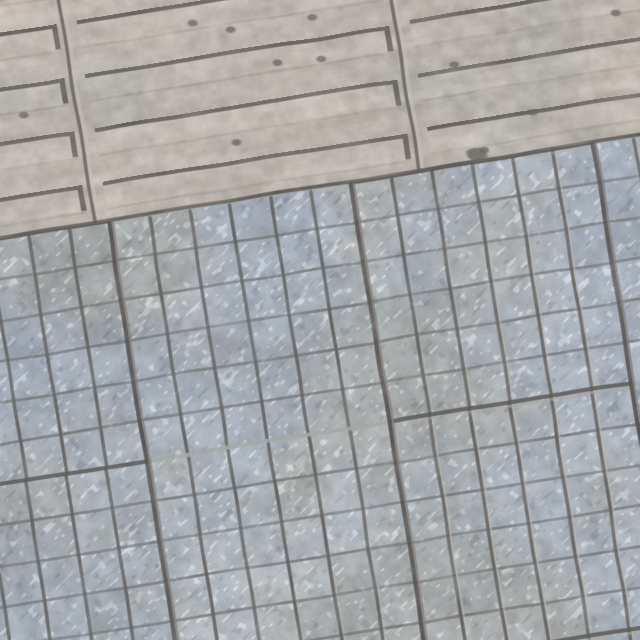
A three.js fragment shader for this texture:

```glsl
// Tilted pavement: beige ribbed guide slabs above blue-grey tiles of 6 by 6 studs.
// Both are repeats in one rotated frame; grooves are soft distance bands, and
// hashed value noise adds flecks, stains, pits and worn or dusty joints.
varying vec2 vUv;

float hash(vec2 p) {
  vec3 h = fract(vec3(p.xyx) * 0.1031);
  h += dot(h, h.yzx + 33.33);
  return fract((h.x + h.y) * h.z);
}

float noise(vec2 p) {
  vec2 i = floor(p), f = fract(p);
  f = f * f * (3.0 - 2.0 * f);
  return mix(mix(hash(i), hash(i + vec2(1, 0)), f.x),
             mix(hash(i + vec2(0, 1)), hash(i + vec2(1, 1)), f.x), f.y);
}

float fbm(vec2 p) {
  float sum = 0.0, amp = 0.5;
  for (int i = 0; i < 4; i++) {
    sum += amp * noise(p);
    p = p * 2.03 + 17.3;
    amp *= 0.5;
  }
  return sum / 0.9375;
}

// Soft line of the given half width around d = 0
float band(float d, float halfWidth) {
  return 1.0 - smoothstep(halfWidth - 0.0016, halfWidth + 0.0016, abs(d));
}

// Signed distance to the nearest whole number
float toLine(float x) { return fract(x + 0.5) - 0.5; }

vec3 studTiles(vec2 b, vec2 p) {
  vec2 q = (b - vec2(0.1126, 0.367)) / vec2(0.3835, 0.380);
  vec2 id = floor(q), stud = floor(q * 6.0);
  float wear = fbm(p * 22.0);

  // Stone body: tone per tile and stud, cool patches, slanted flecks
  vec3 col = mix(vec3(0.655, 0.668, 0.668), vec3(0.655, 0.69, 0.73),
                 smoothstep(0.3, 0.7, fbm(p * 5.0 + 3.0) + 0.15 - 0.25 * p.y));
  col += 0.035 * (hash(stud + 40.0) - 0.5) + 0.03 * (hash(id + 9.0) - 0.5);
  col += 0.14 * (fbm(p * 55.0) - 0.5) + 0.09 * (fbm(p * 9.0) - 0.5);
  vec2 slant = vec2((p.x - p.y) * 65.0, (p.x + p.y) * 125.0);
  col += 0.12 * smoothstep(0.68, 0.95, noise(slant));
  col -= 0.06 * smoothstep(0.72, 0.95, noise(slant.yx * 0.8 + 50.0));

  // Grooves between studs, shifted a little in each tile
  vec2 shift = 0.05 * (vec2(hash(id + 21.0), hash(id + 63.0)) - 0.5);
  vec2 inner = step(0.06, fract(q)) * step(fract(q), vec2(0.94));
  vec2 d = vec2(toLine(q.x * 6.0 + shift.x), toLine(q.y * 6.0 + shift.y)) * 0.0637;
  float dust = smoothstep(1.2, 2.2, q.x + 0.6 * q.y);
  float across = band(d.y, 0.0022) * inner.y;
  float down = band(d.x, 0.0027) * inner.x;
  col = mix(col, vec3(0.46, 0.46, 0.46), across * (0.35 + 0.7 * wear));
  col = mix(col, vec3(0.73, 0.71, 0.68), band(d.x - 0.004, 0.0018) * inner.x * dust * 0.65);
  col = mix(col, vec3(0.40, 0.395, 0.39), down * (0.6 + 0.5 * wear));

  // Joints between tiles: dark beside a dusty seam, every other bed joint filled pale
  vec2 joint = vec2(toLine(q.x) * 0.3835, toLine(q.y) * 0.380);
  float open = mod(id.x, 2.0);
  float bed = band(joint.y, 0.0033);
  col = mix(col, mix(vec3(0.65, 0.66, 0.64), vec3(0.36, 0.355, 0.35), open), bed * 0.85);
  col = mix(col, vec3(0.68, 0.66, 0.63), band(joint.y - 0.006, 0.002) * open * dust * 0.6);
  col = mix(col, vec3(0.52, 0.50, 0.48), band(joint.x - 0.0045, 0.0025) * 0.8);
  col = mix(col, vec3(0.34, 0.33, 0.325), band(joint.x, 0.0032) * (0.6 + 0.5 * wear));
  return col;
}

vec3 ribbedSlabs(vec2 b, vec2 p) {
  float slab = (b.x - 0.0911) / 0.513;
  float u = fract(slab) * 0.513;
  float v = mod(b.y - 0.0508 + 0.005 * max(floor(slab), 0.0), 0.0849);
  float wear = fbm(b * vec2(18.0, 40.0));

  // Dusty body with warm stains and grain drawn out along the ribs
  vec3 col = mix(vec3(0.69, 0.68, 0.66), vec3(0.765, 0.725, 0.69), fbm(p * 6.0 + 8.0));
  col += 0.13 * (fbm(p * 60.0) - 0.5) + 0.10 * (fbm(b * vec2(10.0, 60.0)) - 0.5);

  // Raised rib: lit face, faint lower edge, dark upper edge and right end
  float along = smoothstep(0.021, 0.024, u) * (1.0 - smoothstep(0.500, 0.503, u));
  float face = along * (1.0 - smoothstep(0.038, 0.043, v));
  col += 0.018 * face;
  col -= 0.07 * band(v - 0.043, 0.002) * along * wear;
  float upper = band(v - 0.003, 0.0034) * along;
  float end = band(u - 0.499, 0.0042) * (1.0 - smoothstep(0.038, 0.042, v));
  col = mix(col, vec3(0.40, 0.38, 0.36), max(upper, end) * (0.65 + 0.4 * wear));

  // Joint between slabs
  float joint = toLine(slab) * 0.513;
  col = mix(col, vec3(0.77, 0.75, 0.72), band(joint - 0.006, 0.003) * 0.6);
  col = mix(col, vec3(0.42, 0.40, 0.38), band(joint, 0.0027) * 0.85);

  // Scattered pits
  vec2 cell = floor(p * 15.0);
  vec2 spot = 0.3 + 0.4 * vec2(hash(cell + 5.0), hash(cell + 77.0));
  float away = length((fract(p * 15.0) - spot) * vec2(0.8, 1.2));
  float pit = (1.0 - smoothstep(0.05, 0.13, away)) * step(0.86, hash(cell + 31.0));
  return mix(col, vec3(0.42, 0.40, 0.38), pit * 0.75);
}

void main() {
  vec2 p = vec2(vUv.x, 1.0 - vUv.y);
  vec2 b = mat2(0.9874, 0.158, -0.158, 0.9874) * p;
  b += 0.003 * (vec2(noise(p * 14.0), noise(p * 14.0 + 30.0)) - 0.5);
  vec3 col = mix(ribbedSlabs(b, p), studTiles(b, p), smoothstep(0.3655, 0.3685, b.y));

  // Seam between the two pavings, with a lump of dirt on it
  col = mix(col, vec3(0.37, 0.36, 0.35), band(b.y - 0.366, 0.0028) * (0.5 + 0.6 * fbm(p * 20.0)));
  float lump = length((p - vec2(0.745, 0.241)) * vec2(0.8, 1.2)) + 0.01 * (fbm(p * 60.0) - 0.5);
  col = mix(col, vec3(0.42, 0.41, 0.40), 0.85 * (1.0 - smoothstep(0.011, 0.017, lump)));
  gl_FragColor = vec4(col, 1.0);
}
```
